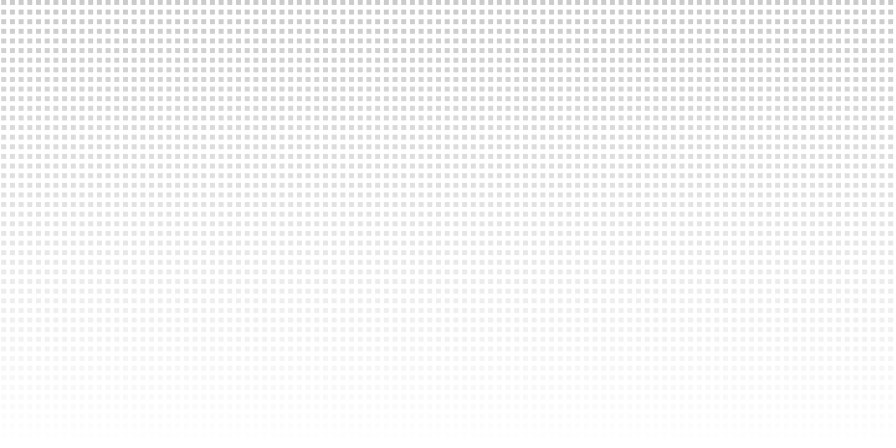
Write a WebGL 2 fragment shader that draws this pattern.

```glsl
#version 300 es
precision highp float;
// A regular grid of small grey squares on white paper.
// The squares repeat by rounding to the nearest cell centre, and their
// grey fades evenly to white from the top edge to the bottom edge.

uniform vec2 u_resolution;
out vec4 outColor;

// Lengths are in canvas heights; FIRST_CENTER is measured from the top left
#define PITCH vec2(0.01941, 0.02148)
#define FIRST_CENTER vec2(0.0083, 0.0055)
#define SQUARE_SIZE 0.0111
#define TOP_GREY 0.795
#define PAPER 1.0

// Offset from the centre of the nearest grid cell
vec2 cellOffset(vec2 p) {
    vec2 q = p - FIRST_CENTER;
    return q - PITCH * floor(q / PITCH + 0.5);
}

// Share of a pixel covered by a centred square
float squareCoverage(vec2 offset, float size, float pixel) {
    vec2 low = max(offset - 0.5 * pixel, vec2(-0.5 * size));
    vec2 high = min(offset + 0.5 * pixel, vec2(0.5 * size));
    vec2 overlap = max(high - low, 0.0) / pixel;
    return overlap.x * overlap.y;
}

void main() {
    float pixel = 1.0 / u_resolution.y;
    vec2 p = gl_FragCoord.xy * pixel;
    p.y = 1.0 - p.y;

    // Vertical fade, then squares laid over the paper
    float grey = mix(TOP_GREY, PAPER, clamp(p.y, 0.0, 1.0));
    float coverage = squareCoverage(cellOffset(p), SQUARE_SIZE, pixel);
    outColor = vec4(vec3(mix(PAPER, grey, coverage)), 1.0);
}
```
